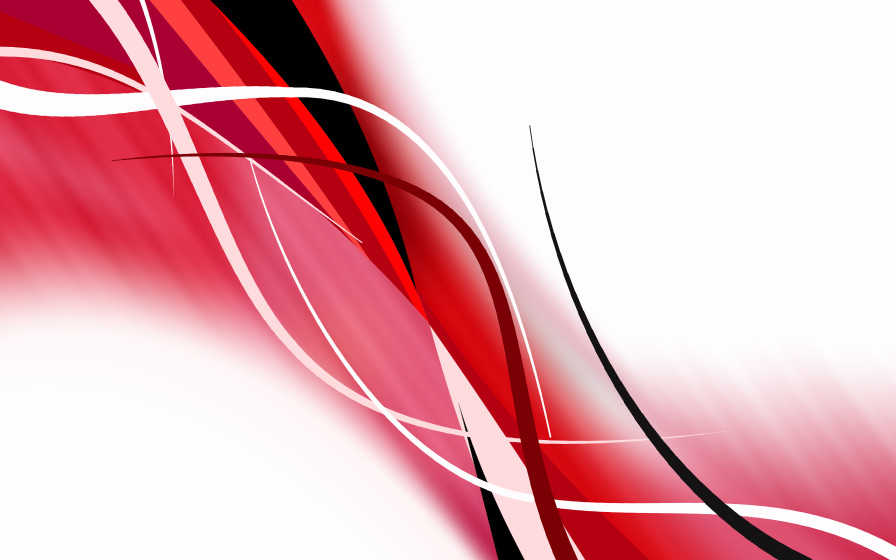
A Shadertoy shader for this background:

```glsl
// Flowing red and pink ribbons crossing a white ground, with soft glows behind.
// Quadratic edges bound the glows and stripes; ribbons are tapered Bezier
// strokes; layered sines add faint diagonal streaks.

const vec3 WHITE = vec3(0.995, 0.99, 0.99);
const vec3 PALE = vec3(1, 0.86, 0.87);
const vec3 PINK = vec3(0.88, 0.34, 0.46);
const vec3 ROSE = vec3(0.86, 0.13, 0.23);
const vec3 SALMON = vec3(1, 0.25, 0.25);
const vec3 SCARLET = vec3(1, 0.01, 0.01);
const vec3 RED = vec3(0.84, 0.03, 0.06);
const vec3 CRIMSON = vec3(0.71, 0, 0.07);
const vec3 MAROON = vec3(0.66, 0, 0.2);
const vec3 WINE = vec3(0.48, 0, 0.02);
const vec3 SILVER = vec3(0.84, 0.82, 0.82);
const vec3 INK = vec3(0.08, 0.07, 0.07);
const vec3 BLACK = vec3(0);
const float STREAK = 0.07;
const int STEPS = 28;

float pixel; // size of one pixel in canvas units

// Quadratic through a, b, c at u = 0, 0.5, 1.
float quad(float u, float a, float b, float c) {
  return a*(2.0*u - 1.0)*(u - 1.0) + 4.0*b*u*(1.0 - u) + c*u*(2.0*u - 1.0);
}

// Smooth coverage where d is positive.
float fill(float d) { return clamp(0.5 + 0.8*d/pixel, 0.0, 1.0); }

// Soft fall from one to zero as d crosses zero.
float fade(float d, float band) { return 1.0 - smoothstep(-band, band, d); }

void paint(inout vec3 col, vec3 ink, float mask) { col = mix(col, ink, mask); }

// Cubic stroke whose half width runs from w0 to w1.
void ribbon(inout vec3 col, vec2 p, vec3 ink, mat4x2 curve, float w0, float w1) {
  float cover = 0.0;
  vec2 from = curve[0];
  for (int i = 1; i <= STEPS; i++) {
    float t = float(i)/float(STEPS), s = 1.0 - t;
    vec2 to = curve*vec4(s*s*s, 3.0*s*s*t, 3.0*s*t*t, t*t*t);
    vec2 along = to - from;
    float h = clamp(dot(p - from, along)/dot(along, along), 0.0, 1.0);
    float w = mix(w0, w1, t);
    float edge = clamp(0.5 + (w - length(p - from - h*along))/pixel, 0.0, 1.0);
    cover = max(cover, edge*min(1.0, 2.0*w/pixel));
    from = to;
  }
  paint(col, ink, cover);
}

float streaks(vec2 p) {
  float s = 0.8*p.x - 0.56*p.y;
  return 0.5*sin(0.33*s + 1.0) + 0.3*sin(0.81*s) + 0.2*sin(1.7*s + 2.0);
}

// Edge shared by the left and right halves.
float divide(float y) {
  return y < 58.0 ? quad(y/50.0, 37.5, 59.0, 73.5)
                  : quad((y - 58.0)/42.0, 76.7, 83.2, 91.5);
}

vec3 leftGlow(vec2 p) {
  float x = p.x, y = p.y;
  float shore = y - quad(x/84.0, 49.0, 58.0, 97.0);
  vec3 body = mix(ROSE, PINK, smoothstep(34.0, 50.0, x));
  paint(body, PINK, 0.7*fade(abs(y - 25.0 - 0.5*x) - 4.0, 5.0)*fade(x - 28.0, 12.0));
  paint(body, vec3(0.92, 0.45, 0.46), 0.6*fade(distance(p, vec2(60, 63)) - 8.0, 9.0));
  paint(body, MAROON, 0.6*smoothstep(78.0, 100.0, y));
  body += STREAK*streaks(p)*vec3(0.5, 1, 1);
  vec3 col = mix(WHITE, PALE, 0.35*fade(shore - 10.0, 16.0));
  paint(col, body, fade(shore, mix(13.0, 5.0, min(x/84.0, 1.0))));
  return col;
}

vec3 rightGlow(vec2 p, float blade) {
  float x = p.x, y = p.y, v = y/100.0;
  float outer = x - quad(v, 65.0, 95.0, 150.0);
  float inner = x - quad(v, 60.0, 86.0, 125.0);
  // Corner blush, then a silver veil with a pink rim.
  float blush = smoothstep(60.0, 103.0, y + 2.0*streaks(p))*smoothstep(92.0, 118.0, x);
  vec3 col = mix(WHITE, vec3(0.8, 0.14, 0.28), blush);
  vec3 veil = mix(SILVER, WHITE, smoothstep(12.0, 30.0, abs(y - 53.0)));
  paint(veil, vec3(0.9, 0.58, 0.66), 0.75*smoothstep(-8.0, 0.0, outer));
  paint(veil, PINK, smoothstep(68.0, 95.0, y));
  paint(col, veil, 0.85*fade(outer - 1.0, 5.0));
  // Saturated core, darker beside the black blade.
  float shade = fade(x - blade - 5.0, 6.0)*smoothstep(2.0, 25.0, y)*fade(y - 48.0, 10.0);
  vec3 core = mix(RED, WINE, 0.8*shade) + 0.5*STREAK*streaks(p);
  paint(col, core, fade(inner, 4.0 + 7.0*v));
  paint(col, CRIMSON, fill(quad(v*2.0 - 1.0, 73.5, 92.0, 116.0) - x)*step(50.0, y));
  return col;
}

void stripes(inout vec3 col, vec2 p, float blade) {
  float x = p.x, y = p.y, u = y/50.0, rim = quad(u, 37.5, 59.0, 73.5);
  vec3 ink = mix(MAROON, CRIMSON, smoothstep(30.0, 44.0, y));
  paint(ink, CRIMSON, fill(y - 2.0 - 0.42*x)*fill(27.0 - x));
  paint(ink, SALMON, fill(x - quad(u, 26.7, 47.5, 68.7)));
  paint(ink, CRIMSON, fill(x - quad(u, 32.3, 51.0, 68.5)));
  paint(ink, SCARLET, fill(x - quad(u, 37.5, 56.2, 71.5)));
  paint(col, ink, fill(quad(x/76.0, 9.2, 23.6, 57.0) - y)*fill(rim - x));
  paint(col, BLACK, fill(x - rim)*fill(blade - x)*step(y, 54.0));
}

void wedges(inout vec3 col, vec2 p) {
  float x = p.x, u = (p.y - 58.0)/42.0, v = (p.y - 72.0)/28.0;
  paint(col, PALE, step(0.0, u)*fill(x - divide(p.y))*fill(quad(u, 76.7, 91.0, 104.5) - x));
  paint(col, BLACK, step(0.0, v)*fill(x - 81.9 - 7.1*v)*fill(quad(v, 81.9, 87.0, 93.7) - x));
}

void ribbons(inout vec3 c, vec2 p) {
  ribbon(c, p, PALE, mat4x2(0, 9.2, 23, 9.4, 35.4, 22, 64.6, 43.3), 0.9, 0.1);
  ribbon(c, p, WHITE, mat4x2(25, -1, 29, 10, 31, 23, 31, 35), 0.45, 0.03);
  ribbon(c, p, WHITE, mat4x2(-1, 16.6, 14.6, 22, 33, 15.6, 52, 16.5), 2.5, 0.9);
  ribbon(c, p, WHITE, mat4x2(52, 16.5, 77, 15.6, 90.6, 41.7, 98.3, 78), 0.9, 0.15);
  ribbon(c, p, PALE, mat4x2(17.7, -1, 33, 17.7, 38.5, 47, 52, 61.5), 2.1, 0.9);
  ribbon(c, p, PALE, mat4x2(52, 61.5, 66.7, 78.7, 94, 81.7, 129.6, 77), 0.9, 0.05);
  ribbon(c, p, WHITE, mat4x2(44.8, 29, 52, 55, 71, 85.4, 94.8, 89), 0.1, 0.7);
  ribbon(c, p, WHITE, mat4x2(98, 89.8, 119, 92.7, 139.6, 86.5, 161.5, 100), 0.7, 1.3);
  ribbon(c, p, WINE, mat4x2(20, 28.7, 37.5, 26.7, 60, 27, 74, 34), 0.05, 0.8);
  ribbon(c, p, WINE, mat4x2(74, 34, 96, 44.8, 88.5, 73, 101.7, 101), 0.8, 1.8);
  ribbon(c, p, INK, mat4x2(94.6, 22.5, 99.6, 60, 120, 89.6, 144, 101), 0.03, 1.5);
}

void mainImage(out vec4 fragColor, in vec2 fragCoord) {
  pixel = 100.0/iResolution.y;
  // Canvas space: x spans 0..160, y runs down 0..100.
  vec2 p = vec2(0, 100) + vec2(160, -100)*fragCoord/iResolution.xy;
  float blade = quad(p.y/50.0, 52.1, 65.4, 73.9);
  vec3 col = mix(leftGlow(p), rightGlow(p, blade), fill(p.x - divide(p.y)));
  stripes(col, p, blade);
  wedges(col, p);
  ribbons(col, p);
  fragColor = vec4(col, 1);
}
```
